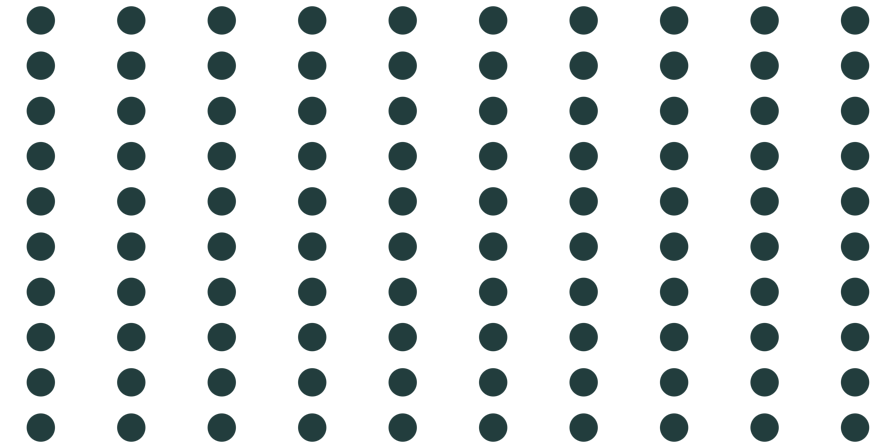
A WebGL 2 fragment shader for this pattern:

```glsl
#version 300 es
precision highp float;
// Ten columns by ten rows of dark teal dots on white.
// Each point is folded into its grid cell, then a circle distance
// function with a one-pixel smooth edge fills the dot.

uniform vec2 u_resolution;
out vec4 outColor;

// All lengths are fractions of the canvas height.
const vec2 FIRST_DOT = vec2(0.0911, 0.0456);
const vec2 SPACING = vec2(0.20195, 0.10098);
const float DOT_RADIUS = 0.0316;

const vec3 PAPER = vec3(1.0);
const vec3 TEAL = vec3(0.135, 0.24, 0.24);

// Offset from the nearest grid point.
vec2 repeatGrid(vec2 p, vec2 origin, vec2 spacing) {
    vec2 cell = (p - origin) / spacing;
    return (fract(cell + 0.5) - 0.5) * spacing;
}

float circleDistance(vec2 p, float radius) {
    return length(p) - radius;
}

// Coverage of a shape, softened across one pixel.
float fillMask(float dist, float pixel) {
    return 1.0 - smoothstep(-0.75 * pixel, 0.75 * pixel, dist);
}

void main() {
    float pixel = 1.0 / u_resolution.y;
    vec2 p = gl_FragCoord.xy * pixel;

    vec2 local = repeatGrid(p, FIRST_DOT, SPACING);
    float dots = fillMask(circleDistance(local, DOT_RADIUS), pixel);

    outColor = vec4(mix(PAPER, TEAL, dots), 1.0);
}
```
